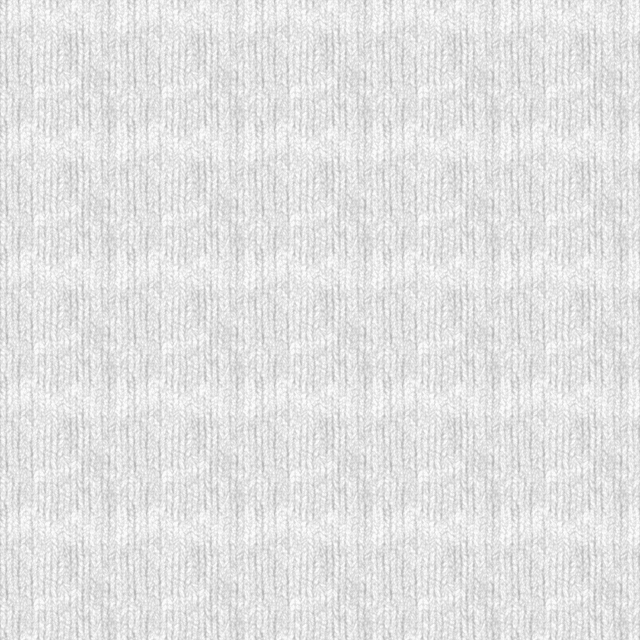
Give the GLSL for this texture, as a WebGL 2 fragment shader.

```glsl
#version 300 es
precision highp float;

uniform vec2 u_resolution;
out vec4 outColor;

const float TAU = 6.2831853;
const float TILES = 5.0;          // identical swatches across and down
const float WALES = 10.0;         // knit columns per swatch
const float ROWS = 18.0;          // stitches per swatch
const float SLANT = 0.8;          // rise of a stitch leg, in stitches
const float LEG_SHIFT = 0.5;      // uneven height of neighbouring legs
const float WOBBLE = 0.004;       // sideways drift of the columns
const vec2 FIBRE_CELLS = vec2(40.0, 54.0);
const vec2 FUZZ_CELLS = vec2(56.0, 44.0);
const vec2 CLOUD_CELLS = vec2(7.0, 5.0);
const float FIBRE_CONTRAST = 0.13;
const float FUZZ_CONTRAST = 0.15;
const float CLOUD_CONTRAST = 0.05;
const float STRAND_CONTRAST = 0.03;
const float STITCH_CONTRAST = 0.10;
const float LEG_CONTRAST = 0.035;
const float GROOVE_DEPTH = 0.15;
const float GROOVE_WIDTH = 0.38;
const float BASE_SHADE = 0.914;
const vec3 DARK_WOOL = vec3(0.72);
const vec3 LIGHT_WOOL = vec3(0.985);

float hash(vec2 p) {
  vec3 q = fract(p.xyx * vec3(0.1031, 0.1030, 0.0973));
  q += dot(q, q.yzx + 33.33);
  return fract((q.x + q.y) * q.z);
}

// Distance to the nearest scattered point, wrapping after period cells
float cellular(vec2 p, vec2 period) {
  vec2 cell = floor(p);
  float nearest = 2.0;
  for (int j = -1; j <= 1; j++) {
    for (int i = -1; i <= 1; i++) {
      vec2 neighbour = cell + vec2(i, j);
      vec2 id = mod(neighbour, period);
      vec2 point = neighbour + vec2(hash(id + 7.0), hash(id + 91.0));
      nearest = min(nearest, distance(p, point));
    }
  }
  return nearest;
}

// Broad light and dark bands inside one swatch
float bands(vec2 p) {
  float across = 0.010 * cos(TAU * (p.y - 0.88))
               + 0.008 * cos(TAU * 2.0 * (p.y - 0.87))
               + 0.005 * cos(TAU * 3.0 * (p.y - 0.87));
  float down = 0.007 * cos(TAU * (p.x - 0.35))
             + 0.007 * sin(TAU * (3.0 * p.x + 0.2));
  return across + down + 0.007 * sin(TAU * (2.0 * p.x + p.y));
}

// Dark furrows between the legs, each with its own depth and streaks
float grooves(vec2 p) {
  float leg = p.x * WALES * 2.0;
  float line = floor(leg + 0.5);
  float id = mod(line, WALES * 2.0);
  float furrow = 1.0 - smoothstep(0.0, GROOVE_WIDTH, abs(leg - line));
  float phase = hash(vec2(id, 5.0));
  float streak = 0.5 + 0.3 * sin(TAU * (2.0 * p.y + phase))
                     + 0.2 * sin(TAU * (5.0 * p.y + 3.0 * phase));
  float depth = mix(0.3, 1.0, hash(vec2(id, 17.0)));
  return furrow * depth * (0.4 + 0.8 * streak);
}

float knit(vec2 p) {
  float patches = bands(p) + CLOUD_CONTRAST * (0.45 - cellular(p * CLOUD_CELLS, CLOUD_CELLS));
  float fuzz = 0.47 - cellular(p * FUZZ_CELLS, FUZZ_CELLS);
  p.x += WOBBLE * (sin(TAU * (2.0 * p.y + p.x)) + 0.5 * sin(TAU * (5.0 * p.y - 2.0 * p.x)));

  // Mirrored slanted legs form the V of each stitch
  float leg = p.x * WALES * 2.0;
  float legId = mod(floor(leg), WALES * 2.0);
  float legHash = hash(vec2(legId, 43.0));
  float hump = sin(0.5 * TAU * fract(leg));
  float fromCentre = abs(fract(p.x * WALES) - 0.5) * 2.0;
  float uneven = LEG_SHIFT * (legHash + 0.6 * sin(TAU * (3.0 * p.y + 5.0 * legHash)));
  float rise = p.y * ROWS - SLANT * fromCentre + uneven;
  float strand = 0.5 - 0.5 * cos(TAU * rise);
  float stitch = hash(vec2(legId, mod(floor(rise), ROWS)) + 31.0) - 0.5;

  // Loose fibres run along the legs
  vec2 along = vec2(p.x * FIBRE_CELLS.x, rise * FIBRE_CELLS.y / ROWS);
  float fibre = 0.47 - cellular(along, FIBRE_CELLS);

  return BASE_SHADE + patches
       + STRAND_CONTRAST * (strand - 0.5)
       + STITCH_CONTRAST * stitch * strand * hump
       + LEG_CONTRAST * (legHash - 0.5) * hump
       + FIBRE_CONTRAST * fibre
       + FUZZ_CONTRAST * fuzz
       - GROOVE_DEPTH * grooves(p);
}

void main() {
  // Four samples per pixel keep the fine fibres smooth
  float shade = 0.0;
  for (int j = 0; j < 2; j++) {
    for (int i = 0; i < 2; i++) {
      vec2 offset = (vec2(i, j) - 0.5) * 0.5;
      vec2 uv = (gl_FragCoord.xy + offset) / u_resolution;
      shade += 0.25 * knit(fract(uv * TILES));
    }
  }
  float level = (shade - DARK_WOOL.r) / (LIGHT_WOOL.r - DARK_WOOL.r);
  outColor = vec4(mix(DARK_WOOL, LIGHT_WOOL, clamp(level, 0.0, 1.0)), 1.0);
}
```
